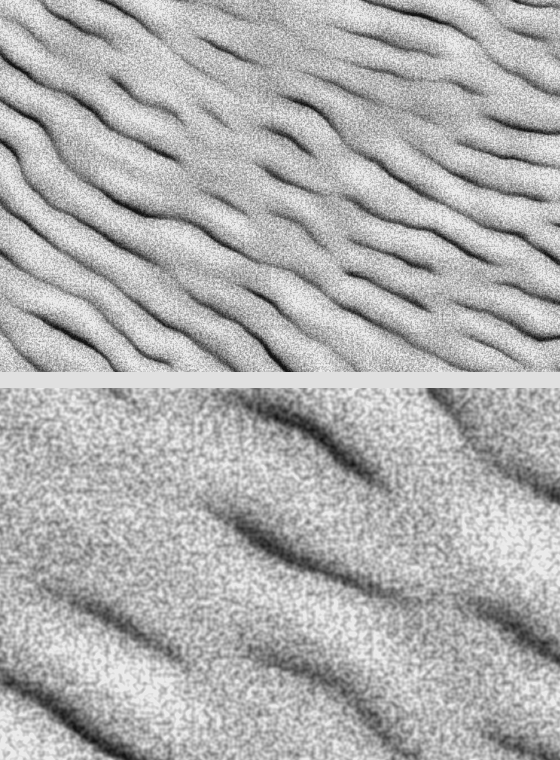
Top: the whole. Bottom: its middle third, enlarged.
Write a Shadertoy shader that draws this texture.

```glsl
const float TAU = 6.2831853;

vec2 hash2(vec2 p) {
    vec3 h = fract(p.xyx * vec3(0.1031, 0.1030, 0.0973));
    h += dot(h, h.yzx + 33.33);
    return fract((h.xx + h.yz) * h.zy);
}

float gradDot(vec2 cell, vec2 offset) {
    float a = TAU * hash2(cell).x;
    return dot(vec2(cos(a), sin(a)), offset);
}

float gradientNoise(vec2 p) {
    vec2 i = floor(p), f = p - i;
    vec2 u = f * f * f * (f * (f * 6.0 - 15.0) + 10.0);
    vec2 e = vec2(1.0, 0.0);
    return mix(mix(gradDot(i, f), gradDot(i + e, f - e), u.x),
               mix(gradDot(i + e.yx, f - e.yx), gradDot(i + 1.0, f - 1.0), u.x), u.y);
}

// Sum of windowed waves: its angle is the ripple phase, its length the ripple strength
vec2 rippleWave(vec2 q) {
    vec2 cellSize = vec2(0.23, 0.125);
    vec2 home = floor(q / cellSize);
    vec2 sum = vec2(0.0);
    for (int y = -2; y <= 2; y++) {
        for (int x = -2; x <= 2; x++) {
            vec2 cell = home + vec2(x, y);
            vec2 centre = (cell + hash2(cell)) * cellSize;
            vec2 d = q - centre;
            vec2 s = d / cellSize;
            float window = pow(max(0.0, 1.0 - dot(s, s) / 4.0), 3.0);
            vec2 rnd = hash2(cell + 57.0);

            // Ripples lie flatter and closer together towards the right
            float across = dot(centre, vec2(0.84, 0.545));
            float slope = 0.06 - 0.22 * across + 0.45 * (rnd.y - 0.5);
            float frequency = 8.6 + 1.6 * across;
            float phase = TAU * (frequency * (d.y + d.x * slope) + rnd.x);
            sum += window * vec2(cos(phase), sin(phase));
        }
    }
    return sum;
}

void mainImage(out vec4 fragColor, in vec2 fragCoord) {
    vec2 p = fragCoord / iResolution.y;

    // Axes along and across the ripples, gently bent
    vec2 q = vec2(dot(p, vec2(0.84, -0.545)), dot(p, vec2(0.545, 0.84)));
    q.y += 0.03 * gradientNoise(q * vec2(5.0, 4.0) + 3.0);
    q.y += 0.010 * gradientNoise(q * 15.0);
    q.y += 0.002 * gradientNoise(q * 60.0);

    vec2 wave = rippleWave(q);
    float d = atan(wave.y, wave.x) / TAU;
    float strength = smoothstep(0.1, 1.3, length(wave));

    // Soft slope shading and a narrow dark furrow, steeper on its lower side
    float slopeShade = 0.5 + 0.5 * cos(TAU * (d - 0.1));
    float width = d > 0.0 ? 0.12 : 0.055;
    float furrow = exp(-d * d / (width * width));
    float lineFade = 0.78 + 1.1 * gradientNoise(q * vec2(4.5, 8.0) + 19.0);

    float tone = 0.84;
    tone -= mix(0.12, 0.20 * slopeShade, strength);
    tone -= 0.54 * furrow * strength * clamp(lineFade, 0.15, 1.05);

    // Broad mottling and faint wisps between the ripples
    tone += 0.12 * gradientNoise(p * 3.5 + 8.0);
    tone += 0.13 * gradientNoise(q * vec2(8.0, 19.0) + 5.0);

    // Sand grains
    float grain = 0.25 * gradientNoise(p * 140.0) + 0.27 * gradientNoise(p * 250.0 + 41.0);
    grain += 0.07 * gradientNoise(p * 55.0 + 13.0);
    tone += grain * mix(0.6, 1.0, smoothstep(0.2, 0.7, tone));

    fragColor = vec4(vec3(clamp(tone, 0.08, 0.92)), 1.0);
}
```
